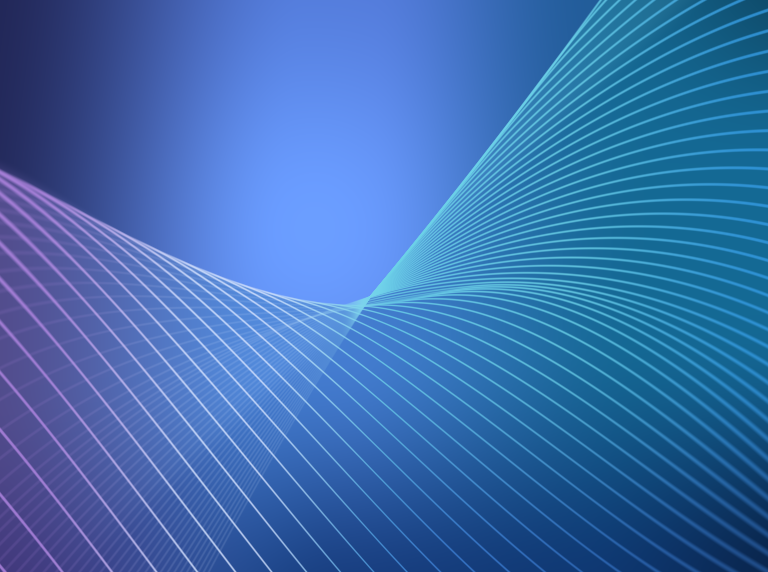
A Shadertoy shader for this background:

```glsl
// A twisted sheet of fine curved threads over a blue glow.
// Each thread is a formula of its index: low threads touch a cubic crest,
// high threads fan out from a pinch; the folded-back side is drawn faintly.

const vec2 PINCH = vec2(0.482, 0.519);   // measured down from the top

// Left crest of the sheet, as depth below the top.
float crest(float x) {
    return 0.300 + x * (0.643 + x * (0.479 - 1.678 * x));
}

// Height of the right-hand ridge above the pinch.
float ridge(float u) {
    return u * (1.606 + 0.41 * u);
}

float softMin(float a, float b, float k) {
    float h = max(k - abs(a - b), 0.0) / k;
    return min(a, b) - 0.25 * k * h * h;
}

// Depth of thread t at x, and how much it faces the viewer.
float thread(float x, float t, out float facing) {
    float u = x - PINCH.x;
    float swap = smoothstep(22.0, 32.0, t);

    // Threads tangent to the crest
    float d = 0.751 + 0.647 * x - (0.0793 - 0.0647 * x) * t;
    float bend = d < 0.0 ? 0.5 * d : d;
    float low = crest(x) + bend * bend;

    // Threads fanning from the pinch, held under the ridge
    float q = t - 40.0;
    float rise = u * (0.89 + 0.063 * q + 0.0004 * q * q - 1.007 * u);
    if (u > 0.0) rise = softMin(rise, ridge(u), 0.0005 + min(0.018, 0.15 * u));

    facing = mix(smoothstep(-0.08, 0.04, d), smoothstep(-0.04, 0.02, u), swap);
    return mix(low, PINCH.y - rise, swap);
}

vec3 skyColor(vec2 p) {
    float side = p.x + 0.08 * p.y;
    vec3 c = mix(vec3(0.13, 0.15, 0.34), vec3(0.31, 0.46, 0.83), smoothstep(-0.03, 0.40, side));
    c = mix(c, vec3(0.13, 0.36, 0.60), smoothstep(0.48, 0.78, p.x));
    vec2 g = (p - vec2(0.41, 0.40)) / vec2(0.22, 0.32);
    return c + vec3(0.11, 0.16, 0.18) * exp(-dot(g, g));
}

vec3 sheetColor(vec2 p) {
    vec3 c = mix(vec3(0.27, 0.24, 0.50), vec3(0.27, 0.49, 0.82), smoothstep(-0.05, 0.36, p.x));
    c = mix(c, vec3(0.08, 0.41, 0.58), smoothstep(0.43, 0.85, p.x));
    // Deep blue towards the bottom and the right corners
    float low = smoothstep(0.60, 1.08, p.y + 0.12 * (p.x - 0.5));
    c = mix(c, vec3(0.05, 0.18, 0.42), 0.85 * low * smoothstep(0.0, 0.45, p.x));
    c = mix(c, vec3(0.22, 0.17, 0.44), 0.6 * low * (1.0 - smoothstep(0.0, 0.4, p.x)));
    c *= 1.0 - 0.4 * smoothstep(0.75, 1.1, p.x) * smoothstep(0.15, 0.55, abs(p.y - 0.45));
    // Pale wash where the sheet folds behind itself
    float fold = 1.0 - smoothstep(-0.03, 0.03, p.x - PINCH.x + 0.8 * (p.y - PINCH.y));
    return c + vec3(0.05, 0.05, 0.04) * fold * (1.0 - low);
}

vec3 threadColor(vec2 p) {
    vec3 c = mix(vec3(0.69, 0.52, 0.88), vec3(0.84, 0.89, 1.0), smoothstep(0.03, 0.27, p.x));
    c = mix(c, vec3(0.42, 0.82, 0.91), smoothstep(0.33, 0.52, p.x));
    c = mix(c, vec3(0.20, 0.60, 0.88), smoothstep(0.72, 1.0, p.x));
    float low = smoothstep(0.6, 1.0, p.y) * smoothstep(0.3, 0.6, p.x);
    return mix(c, vec3(0.24, 0.50, 0.84), low);
}

void mainImage(out vec4 fragColor, in vec2 fragCoord) {
    vec2 p = fragCoord / iResolution.xy;
    p.y = 1.0 - p.y;
    float aspect = iResolution.x / iResolution.y;
    float px = 1.0 / iResolution.y;

    // Sky above the crest and ridge, sheet below
    float edge = min(crest(p.x), PINCH.y - ridge(p.x - PINCH.x));
    float soft = px + 0.025 * (1.0 - smoothstep(0.0, 0.2, p.x));
    vec3 color = mix(skyColor(p), sheetColor(p), smoothstep(-soft, soft, p.y - edge));

    // Threads widen away from the pinch and blur near the sides
    float spread = abs(p.x - PINCH.x);
    float blur = 0.004 * smoothstep(0.75, 1.0, p.x) * smoothstep(0.4, 0.9, p.y)
               + 0.003 * (1.0 - smoothstep(0.0, 0.15, p.x)) * (1.0 - smoothstep(0.4, 0.75, p.y));
    float width = 0.0006 + 0.0038 * spread;
    float clear = 1.0;
    for (int i = -2; i <= 57; i++) {
        float facing, unused;
        float y = thread(p.x, float(i), facing);
        float slope = (thread(p.x + 0.002, float(i), unused) - y) / (0.002 * aspect);
        float dist = abs(p.y - y) * inversesqrt(1.0 + slope * slope);
        float line = 1.0 - smoothstep(max(width - px - blur, 0.0), width + px + blur, dist);
        clear *= 1.0 - line * mix(0.13, 0.82, facing);
    }
    float fade = 1.0 - 0.5 * smoothstep(0.5, 1.0, p.x) * smoothstep(0.5, 1.0, p.y);
    color = mix(color, threadColor(p), (1.0 - clear) * fade);

    fragColor = vec4(color, 1.0);
}
```
